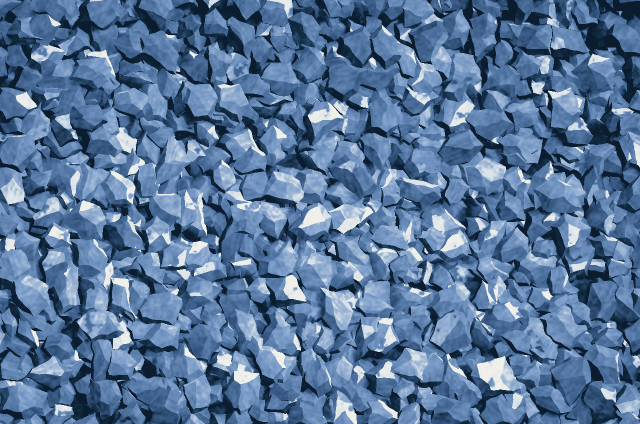
Reproduce this texture procedurally as a WebGL 1 fragment shader.

```glsl
precision highp float;
// A bed of crushed blue stone seen from above. Each stone is a convex solid cut
// by random planes; the highest one is visible at each point. Its facets are lit
// from the upper right, mottled, shadowed and coloured by a tonal ramp.
uniform vec2 u_resolution;

#define STONE_SIZE 0.086
#define JITTER 0.7
#define EDGE_WARP 0.006
#define LIGHT vec3(0.46, 0.42, 0.78)
#define SHADOW_REACH 0.013
#define BASE_TONE 0.57
#define LIGHT_GAIN 0.9
#define STONE_VARIATION 0.28
#define GRAIN 0.42
#define PALE_SHARE 0.13
#define VIGNETTE 0.16

struct Surface {
  float height;
  vec2 slope;   // gradient of the visible facet
  vec2 local;   // position in the stone's own frame
  float seed;   // random value of the stone
  float facet;  // random value of the facet
};

float hash(vec2 p) {
  vec3 q = fract(p.xyx * 0.1031);
  q += dot(q, q.yzx + 33.33);
  return fract((q.x + q.y) * q.z);
}

float noise(vec2 p) {
  vec2 i = floor(p), f = fract(p);
  f = f * f * (3.0 - 2.0 * f);
  return mix(mix(hash(i), hash(i + vec2(1.0, 0.0)), f.x),
             mix(hash(i + vec2(0.0, 1.0)), hash(i + 1.0), f.x), f.y);
}

// Cuts one stone with six sides and two tops, keeping it if it is highest.
void addStone(vec2 q, float seed, float size, inout Surface top) {
  float key = seed * 917.0;
  float turn = 6.2832 * hash(vec2(key, 1.7));
  float stretch = mix(0.78, 1.12, hash(vec2(key, 2.9)));
  mat2 frame = mat2(cos(turn), sin(turn), -sin(turn), cos(turn));
  vec2 scale = vec2(stretch, 1.0 / stretch);
  vec2 local = scale * (frame * q);
  float lowest = 10.0, inside = 10.0, facet = 0.0;
  vec2 slope = vec2(0.0);
  for (int i = 0; i < 8; i++) {
    float k = float(i);
    float a = hash(vec2(key, k * 7.3 + 11.0));
    float b = hash(vec2(key, k * 5.1 + 83.0));
    float angle = (k + 0.8 * a) * 1.0472;
    vec2 dir = vec2(cos(angle), sin(angle));
    float steep = mix(0.45, 2.0, fract(a * 13.7));
    float gap = mix(0.36, 0.6, b) - dot(dir, local);
    float h = 0.1 + gap * steep;
    if (i > 5) {
      steep = 0.5 * b;
      dir = (i == 6) ? dir : -dir;
      h = 0.32 - steep * dot(dir, local);
    } else {
      inside = min(inside, gap);
    }
    if (h < lowest) {
      lowest = h;
      slope = -dir * steep;
      facet = b;
    }
  }
  float height = size * (lowest + 0.55 * hash(vec2(key, 4.3)));
  if (inside > 0.0 && height > top.height)
    top = Surface(height, (slope * scale) * frame, local, seed, fract(facet * 37.0 + seed));
}

// Three overlapping scatters of stones, from large to small.
Surface stoneBed(vec2 p) {
  Surface top = Surface(0.0, vec2(0.0), p * 12.0, 0.1, 0.5);
  for (int layer = 0; layer < 3; layer++) {
    float k = float(layer);
    float size = STONE_SIZE * (1.0 - 0.17 * k);
    vec2 grid = p / size + k * vec2(17.37, 29.61) + 40.0;
    for (int j = 0; j < 9; j++) {
      vec2 cell = floor(grid) + vec2(mod(float(j), 3.0), floor(float(j) / 3.0)) - 1.0;
      float seed = hash(cell + k * 53.0);
      vec2 shift = vec2(hash(cell + 131.0 + k), hash(cell + 277.0 + k)) - 0.5;
      vec2 q = grid - cell - 0.5 - JITTER * shift;
      if (dot(q, q) < 1.1) addStone(q, seed, size, top);
    }
  }
  return top;
}

float rise(float from, float to, float x) { return clamp((x - from) / (to - from), 0.0, 1.0); }

vec3 stoneColour(float tone) {
  vec3 c = mix(vec3(0.04, 0.11, 0.18), vec3(0.07, 0.17, 0.26), rise(-0.1, 0.06, tone));
  c = mix(c, vec3(0.19, 0.32, 0.48), rise(0.06, 0.23, tone));
  c = mix(c, vec3(0.33, 0.47, 0.65), rise(0.23, 0.48, tone));
  c = mix(c, vec3(0.49, 0.62, 0.79), rise(0.48, 0.73, tone));
  c = mix(c, vec3(0.64, 0.73, 0.84), rise(0.73, 0.88, tone));
  c = mix(c, vec3(0.84, 0.88, 0.91), rise(0.88, 0.97, tone));
  return mix(c, vec3(0.94, 0.94, 0.92), rise(0.97, 1.2, tone));
}

vec3 render(vec2 p, vec2 centred) {
  vec2 warped = p + EDGE_WARP * (vec2(noise(p * 55.0), noise(p * 55.0 + 91.0)) - 0.5);
  Surface s = stoneBed(warped);
  vec3 light = normalize(LIGHT);
  float lit = dot(normalize(vec3(-s.slope, 1.0)), light);
  // Mottling: veins along each stone, soft patches and fine grit
  float veins = noise(s.local * vec2(4.0, 13.0) + s.seed * 90.0);
  float patches = noise(p * 48.0 + s.seed * 50.0);
  float grit = noise(p * 150.0);
  float mottle = 0.35 * veins + 0.35 * patches + 0.3 * grit - 0.5;
  float tone = BASE_TONE + LIGHT_GAIN * (lit - 0.7) + STONE_VARIATION * (s.seed - 0.5) + GRAIN * mottle;
  // Pale broken faces
  float pale = step(1.0 - PALE_SHARE, s.facet) * smoothstep(0.25, 0.5, patches + 0.4 * grit);
  tone += 0.42 * pale * smoothstep(0.3, 0.7, lit);
  // Cast shadow and dark gaps
  float blocker = stoneBed(warped + light.xy * SHADOW_REACH * 1.6).height;
  tone -= 0.3 * smoothstep(0.004, 0.026, blocker - s.height - 0.5 * SHADOW_REACH);
  tone -= 0.4 * (1.0 - smoothstep(0.008, 0.042, s.height));
  tone -= VIGNETTE * (dot(centred, centred) - 0.4);
  return stoneColour(tone);
}

void main() {
  vec3 colour = vec3(0.0);
  for (int i = 0; i < 4; i++) {
    vec2 offset = vec2(mod(float(i), 2.0), floor(float(i) / 2.0)) * 0.5 - 0.25;
    vec2 pixel = gl_FragCoord.xy + offset;
    vec2 centred = 2.0 * pixel / u_resolution - vec2(1.0, 0.85);
    colour += render(pixel / u_resolution.y, centred);
  }
  gl_FragColor = vec4(colour * 0.25, 1.0);
}
```
